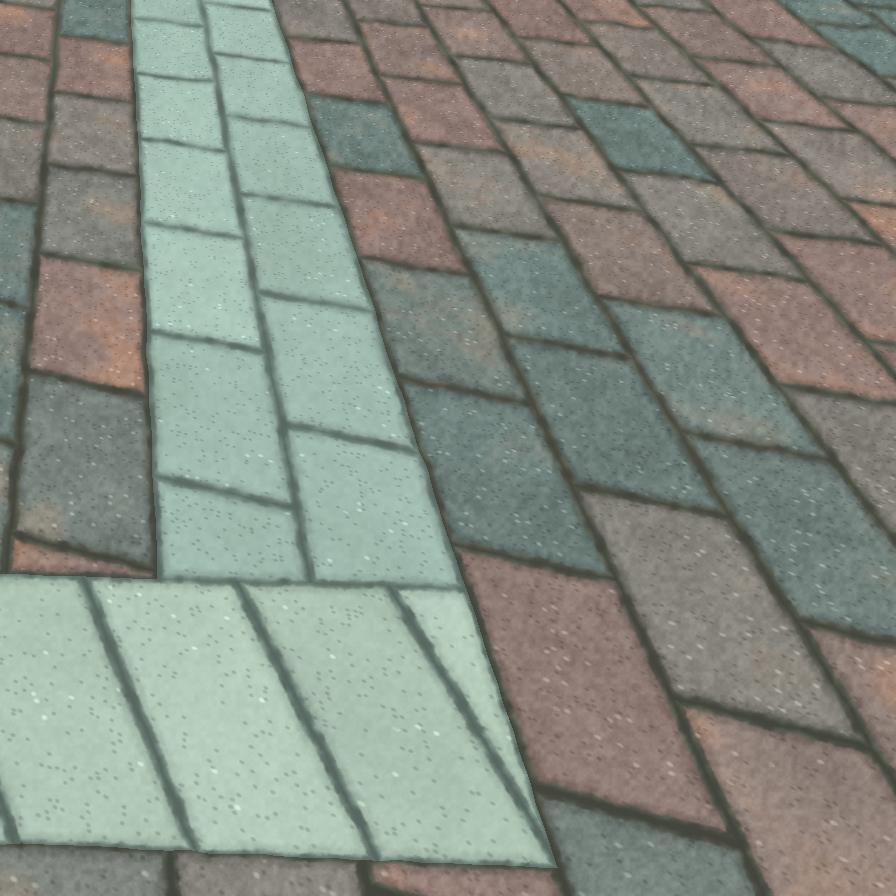
Write a Shadertoy shader that draws this texture.

```glsl
// Weathered paving seen in perspective: running-bond bricks with a two-column
// pale stripe that ends at a pale band of slanted blocks. The canvas is projected
// to ground rows and columns; joints are distances, wear is layered noise.

// Perspective, in canvas units with y measured downward from the top
const float HORIZON = 0.560;      // height of the horizon above the top edge
const float TILT = 0.012;         // sideways tilt of the horizon
const float STRIPE_X = 0.1458;    // left edge of the stripe at the top
const float LEAN = 0.047;         // slant of that edge
const float COLUMN_SIZE = 0.1405; // column width per unit of depth
const float ROW_SIZE = 6.2;       // row count times depth
const float ROW_SKEW = 0.22;      // convergence of the cross joints
const float ROW_PHASE = 0.68;

const float STRIPE_COLUMNS = 2.0;
const vec2 JOINT = vec2(0.043, 0.030);      // half widths, in brick units
const float BAND_DIVIDER = 0.0075;
const float BAND_BORDER = 0.0045;
const float BEVEL = 0.009;

const vec3 WARM = vec3(0.575, 0.495, 0.465);
const vec3 STONE = vec3(0.54, 0.53, 0.50);
const vec3 SLATE = vec3(0.44, 0.51, 0.49);
const vec3 RUST = vec3(0.65, 0.50, 0.41);
const vec3 PALE = vec3(0.66, 0.77, 0.72);
const vec3 PALE_BAND = vec3(0.70, 0.79, 0.72);
const vec3 MORTAR = vec3(0.30, 0.31, 0.27);
const vec3 PALE_MORTAR = vec3(0.39, 0.46, 0.43);

float hash(vec2 p) {
    vec3 q = fract(p.xyx * 0.1031);
    q += dot(q, q.yzx + 33.33);
    return fract((q.x + q.y) * q.z);
}

float noise(vec2 p) {
    vec2 i = floor(p), f = fract(p);
    f = f * f * (3.0 - 2.0 * f);
    return mix(mix(hash(i), hash(i + vec2(1, 0)), f.x),
               mix(hash(i + vec2(0, 1)), hash(i + vec2(1, 1)), f.x), f.y);
}

float layeredNoise(vec2 p) {
    float sum = 0.0, weight = 0.5;
    for (int i = 0; i < 4; i++) {
        sum += weight * noise(p);
        p = p * 2.1 + 17.3;
        weight *= 0.5;
    }
    return sum;
}

// One jittered dot per cell; only a share of the cells is filled
float specks(vec2 p, float share) {
    vec2 cell = floor(p);
    vec2 jitter = 0.3 + 0.4 * vec2(hash(cell + 5.0), hash(cell + 11.0));
    float dotMask = 1.0 - smoothstep(0.12, 0.45, length(fract(p) - jitter));
    return dotMask * step(1.0 - share, hash(cell));
}

// Distance from the nearest whole number
float edge(float x) {
    return 0.5 - abs(fract(x) - 0.5);
}

void mainImage(out vec4 fragColor, in vec2 fragCoord) {
    float pixel = 1.0 / iResolution.y;
    vec2 p = fragCoord / iResolution.xy;
    p.y = 1.0 - p.y;
    vec2 grainPoint = p;
    p += 0.0035 * (vec2(noise(p * 38.0), noise(p * 38.0 + 40.0)) - 0.5);

    // Ground coordinates and the bond
    float depth = p.y + HORIZON + TILT * (p.x - STRIPE_X);
    float side = p.x - STRIPE_X - LEAN * p.y;
    vec2 ground = vec2(side / (COLUMN_SIZE * depth),
                       ROW_SIZE * (1.0 + ROW_SKEW * side) / depth);
    float column = floor(ground.x);
    float along = ground.y - ROW_PHASE + 0.5 * mod(column, 2.0);
    vec2 brick = vec2(column, floor(along));
    float slant = LEAN + COLUMN_SIZE * ground.x;
    vec2 pitch = vec2(COLUMN_SIZE * depth * inversesqrt(1.0 + slant * slant),
                      depth / ground.y);
    vec2 gap = (vec2(edge(ground.x), edge(along)) - JOINT) * pitch;
    float d = min(gap.x, gap.y);

    // Pale band of slanted blocks, closed by the right edge of the stripe
    float top = 0.641 + 0.030 * p.x;
    float bottom = 0.941 + 0.045 * p.x;
    float t = (p.y - top) / (bottom - top);
    float blockWidth = 0.172 + 0.031 * t;
    float block = (p.x - 0.091 - 0.128 * t) / blockWidth;
    float band = max(max(top - p.y, p.y - bottom),
                     (ground.x - STRIPE_COLUMNS) * pitch.x);
    bool inBand = band < 0.0;
    if (inBand) {
        d = min(edge(block) * blockWidth * 0.9 - BAND_DIVIDER, -band - BAND_BORDER);
        brick = vec2(floor(block), 91.0);
    } else {
        d = min(d, band - BAND_BORDER);
    }
    bool pale = inBand || (column >= 0.0 && column < STRIPE_COLUMNS && p.y < top);

    // Tone of each brick and stains within it
    float tone = hash(brick + 31.0);
    float stain = layeredNoise(ground * vec2(1.6, 2.6) + brick * 3.7);
    vec3 face = mix(WARM, STONE, smoothstep(0.15, 0.65, tone));
    face = mix(face, SLATE, smoothstep(0.68, 0.92, tone));
    face = mix(face, RUST, 0.65 * smoothstep(0.52, 0.75, stain) * (1.0 - 0.7 * tone));
    if (pale) face = inBand ? PALE_BAND : mix(PALE, PALE * 0.95, tone);
    face *= (pale ? 0.96 : 0.88) + (pale ? 0.09 : 0.25) * stain;
    face *= 0.97 + 0.06 * hash(brick + 73.0);

    // Grain, pits and chips
    vec2 grit = ground * vec2(22.0, 44.0);
    float grain = layeredNoise(grainPoint * 150.0) - 0.47;
    face += (pale ? 0.07 : 0.15) * grain;
    face *= 1.0 - 0.14 * specks(grit, 0.16);
    face += 0.13 * specks(grit * 0.8 + 60.0, pale ? 0.02 : 0.05);

    // Worn edges and joints
    d += 0.003 * grain * depth;
    face *= mix(pale ? 0.90 : 0.84, 1.0, smoothstep(0.0, BEVEL * depth, d));
    vec3 joint = pale ? PALE_MORTAR : MORTAR;
    joint *= 0.88 + 0.5 * noise(grainPoint * 85.0) * smoothstep(-0.008, 0.0, d);
    float soft = pixel + 0.0012;
    vec3 color = mix(joint, face, smoothstep(-soft, soft, d));
    fragColor = vec4(clamp(color, 0.0, 1.0), 1.0);
}
```
